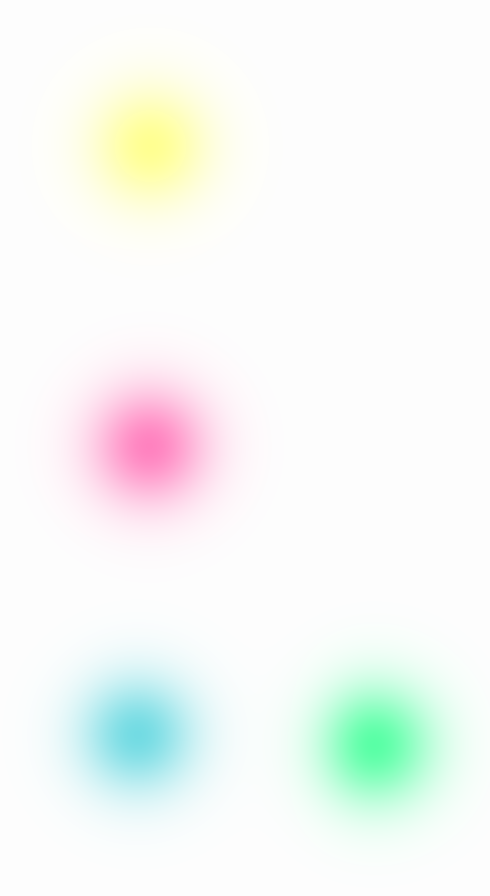
This background is drawn by a Shadertoy shader. Its source:

```glsl
// Four soft pastel glows (yellow, pink, cyan, green) on a near-white page.
// Each glow is a bell-shaped core plus a faint wide halo, blended over the
// page in turn; lengths are fractions of the canvas height.

const vec3 PAGE   = vec3(0.994);
const vec3 YELLOW = vec3(1.00, 1.00, 0.57);
const vec3 PINK   = vec3(1.00, 0.51, 0.75);
const vec3 CYAN   = vec3(0.45, 0.86, 0.89);
const vec3 GREEN  = vec3(0.35, 1.00, 0.65);

const int GLOW_COUNT = 4;
const float HALO_SHARE = 0.07;
const float HALO_SCALE = 1.5;

// Bell curve of distance d, with standard deviation "spread"
float bell(float d, float spread) {
    float t = d / spread;
    return exp(-0.5 * t * t);
}

// Core and halo around the centre; "leftScale" narrows the left side
float glow(vec2 p, vec2 centre, float spread, float leftScale) {
    vec2 q = p - centre;
    q.x /= q.x < 0.0 ? leftScale : 1.0;
    float d = length(q);
    return mix(bell(d, spread), bell(d, spread * HALO_SCALE), HALO_SHARE);
}

void mainImage(out vec4 fragColor, in vec2 fragCoord) {
    vec2 uv = fragCoord / iResolution.xy;
    float aspect = iResolution.x / iResolution.y;
    vec2 toHeight = vec2(aspect, 1.0);

    // Centre (xy, as canvas fractions), spread and left-side scale
    vec4 spots[GLOW_COUNT] = vec4[](
        vec4(0.307, 0.837, 0.0440, 1.00),
        vec4(0.305, 0.502, 0.0440, 1.00),
        vec4(0.281, 0.180, 0.0435, 1.00),
        vec4(0.764, 0.169, 0.0450, 0.92));
    vec3 tints[GLOW_COUNT] = vec3[](YELLOW, PINK, CYAN, GREEN);

    // Blend the glows over the page
    vec3 colour = PAGE;
    for (int i = 0; i < GLOW_COUNT; i++) {
        vec4 spot = spots[i];
        float amount = glow(uv * toHeight, spot.xy * toHeight, spot.z, spot.w);
        colour = mix(colour, tints[i], amount);
    }

    fragColor = vec4(colour, 1.0);
}
```
